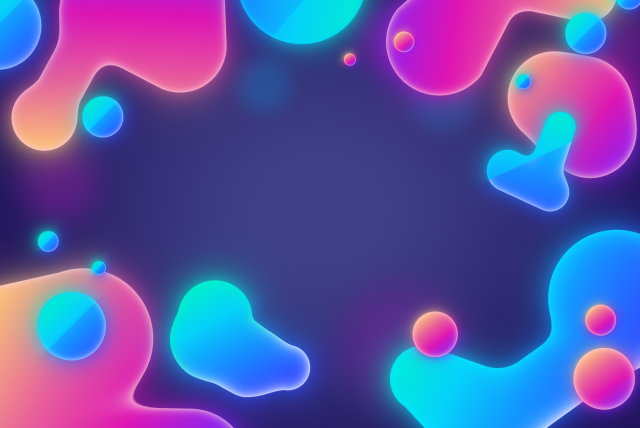
Reproduce this background procedurally as a WebGL 2 fragment shader.

```glsl
#version 300 es
precision highp float;
// Glossy liquid blobs and discs floating round the edge of an indigo backdrop.
// Each blob is a smooth union of tapered sticks; its distance field drives the
// fill edge, the pale inner rim and the outer glow.

uniform vec2 u_resolution;
out vec4 fragColor;

// Lengths are in hundredths of the canvas height: the design is 150 x 100.
const vec2 CENTRE = vec2(75.0, 51.0);
const vec3 INDIGO = vec3(0.25, 0.25, 0.53);
const vec3 NIGHT = vec3(0.13, 0.08, 0.36);
const vec3 PEACH = vec3(0.98, 0.74, 0.48);
const vec3 PINK = vec3(0.91, 0.38, 0.60);
const vec3 MAGENTA = vec3(0.87, 0.08, 0.70);
const vec3 VIOLET = vec3(0.55, 0.12, 0.94);
const vec3 TEAL = vec3(0.00, 0.94, 0.80);
const vec3 CYAN = vec3(0.02, 0.82, 0.98);
const vec3 AZURE = vec3(0.08, 0.56, 1.00);
const vec3 BLUE = vec3(0.18, 0.32, 1.00);
const vec3 HAZE_PURPLE = vec3(0.50, 0.10, 0.60);
const vec3 HAZE_BLUE = vec3(0.10, 0.42, 0.70);
const vec3 WARM_RIM = vec3(1.00, 0.80, 0.86);
const vec3 COOL_RIM = vec3(0.82, 0.86, 1.00);
const float GLOW = 0.55;
const float RIM = 0.75;

// Centre and radius of each haze patch and disc.
const vec3 PURPLE_HAZE[4] = vec3[](vec3(14, 57, 13), vec3(94, 19, 20),
  vec3(150, 86, 17), vec3(91, 91, 11));
const vec3 BLUE_HAZE[2] = vec3[](vec3(62, 80, 9), vec3(104, 77, 11));
const vec3 COOL_DISC[8] = vec3[](vec3(-0.6, 94, 10.3), vec3(24.1, 72.7, 4.8),
  vec3(137.3, 92.2, 4.8), vec3(147.5, 101, 3.2), vec3(122.7, 80.9, 1.7),
  vec3(11.3, 43.6, 2.4), vec3(23.2, 37.4, 1.6), vec3(16.8, 23.8, 8));
const vec3 WARM_DISC[5] = vec3[](vec3(94.7, 90.2, 2.4), vec3(82, 86.1, 1.4),
  vec3(102, 21.9, 5.3), vec3(140.8, 25.2, 3.6), vec3(141.6, 11.5, 7.2));

float ramp(vec2 p, vec2 a, vec2 b) {
  return clamp(dot(p - a, b - a) / dot(b - a, b - a), 0.0, 1.0);
}

float disc(vec2 p, vec2 c, float r) { return length(p - c) - r; }

float stick(vec2 p, vec2 a, vec2 b, float ra, float rb) {
  float h = ramp(p, a, b);
  return length(p - mix(a, b, h)) - mix(ra, rb, h);
}

float merge(float a, float b, float k) {
  float h = max(k - abs(a - b), 0.0) / k;
  return min(a, b) - h * h * k * 0.25;
}

vec3 fourStops(vec3 a, vec3 b, vec3 c, vec3 d, float t) {
  t = clamp(t, 0.0, 1.0) * 3.0;
  vec3 low = mix(a, b, min(t, 1.0));
  return mix(mix(low, c, clamp(t - 1.0, 0.0, 1.0)), d, clamp(t - 2.0, 0.0, 1.0));
}

vec3 warm(float t) { return fourStops(PEACH, PINK, MAGENTA, VIOLET, t); }
vec3 cool(float t) { return fourStops(TEAL, CYAN, AZURE, BLUE, t); }

// Lays one shape over the colour: glow outside, pale rim inside.
void paint(inout vec3 col, float d, vec3 fill, vec3 rim, float rimWidth, float reach) {
  float aa = 75.0 / u_resolution.y;
  col = mix(col, fill, GLOW * exp(-max(d, 0.0) / reach));
  vec3 body = mix(fill, rim, RIM * exp(min(d, 0.0) / rimWidth));
  col = mix(body, col, smoothstep(-aa, aa, d));
}

void haze(inout vec3 col, vec2 p, vec3 spot, vec3 tint) {
  col = mix(col, tint, 0.5 * (1.0 - smoothstep(0.2, 1.1, length(p - spot.xy) / spot.z)));
}

void main() {
  vec2 p = gl_FragCoord.xy / u_resolution * vec2(150.0, 100.0);
  vec3 col = mix(INDIGO, NIGHT, smoothstep(0.1, 1.15, length((p - CENTRE) / vec2(75, 62))));
  for (int i = 0; i < 4; i++) haze(col, p, PURPLE_HAZE[i], HAZE_PURPLE);
  for (int i = 0; i < 2; i++) haze(col, p, BLUE_HAZE[i], HAZE_BLUE);

  // Upper left warm blob
  float d = stick(p, vec2(24.5, 98), vec2(42.2, 89.3), 10.5, 10.9);
  d = min(d, stick(p, vec2(42.2, 89.3), vec2(42, 105), 10.9, 10.5));
  float neck = stick(p, vec2(10.4, 72.5), vec2(23.4, 96.1), 5.5, 5.5);
  d = merge(d, merge(neck, disc(p, vec2(10.4, 72.5), 7.7), 2.0), 5.0);
  paint(col, d, warm(ramp(p, vec2(30, 65), vec2(32, 112))), WARM_RIM, 0.7, 3.0);

  // Upper right warm wave
  d = stick(p, vec2(103, 90.2), vec2(113, 103), 12.5, 9.5);
  d = merge(d, stick(p, vec2(115, 105), vec2(137.5, 102), 5.5, 7.2), 4.0);
  paint(col, d, warm(ramp(p, vec2(142, 92), vec2(90, 101))), WARM_RIM, 0.7, 3.0);

  // Right warm pebble
  d = stick(p, vec2(129.9, 77.1), vec2(138.3, 69.3), 10.9, 10.9);
  d = merge(d, disc(p, vec2(136.1, 74.6), 12.4), 2.0);
  paint(col, d, warm(ramp(p, vec2(119, 86), vec2(148, 62))), WARM_RIM, 0.8, 2.5);

  // Cool bean with a crease, over the pebble
  d = stick(p, vec2(119, 60.1), vec2(128.9, 55.1), 4.9, 4.5);
  d = merge(d, stick(p, vec2(131.3, 70.3), vec2(127.6, 60), 3.6, 3.9), 3.0);
  float crease = smoothstep(-0.2, 0.2, dot(p - vec2(126, 63.2), vec2(0.42, -0.91)));
  float t = 0.75 * ramp(p, vec2(129, 75), vec2(126, 50)) + 0.2 * crease;
  paint(col, d, cool(t), mix(CYAN, COOL_RIM, crease), 0.7, 2.0);

  // Lower left warm hill
  d = stick(p, vec2(19.5, 20.9), vec2(0, 14), 16.4, 18.9);
  d = merge(d, stick(p, vec2(20, -9), vec2(44.5, -9.5), 14.0, 14.0), 8.0);
  paint(col, d, warm(ramp(p, vec2(0, 30), vec2(52, 0))), WARM_RIM, 0.8, 3.0);

  // Lower cool drop
  d = stick(p, vec2(50.4, 25.8), vec2(49.8, 20.9), 8.7, 9.7);
  d = merge(d, stick(p, vec2(49.8, 20.9), vec2(58.6, 15.6), 9.7, 8.0), 1.0);
  d = merge(d, stick(p, vec2(58.6, 15.6), vec2(67.4, 14.1), 8.0, 5.3), 2.0);
  t = ramp(p, vec2(46, 34), vec2(60, 8));
  paint(col, d, cool(t), mix(TEAL, vec3(1), smoothstep(0.3, 0.9, t)), 1.2, 3.0);

  // Lower right cool wave
  d = stick(p, vec2(99.2, 11.5), vec2(113.3, 2.3), 7.8, 12.0);
  d = merge(d, stick(p, vec2(117.2, 2.3), vec2(144.5, 21.9), 8.2, 8.2), 4.0);
  d = merge(d, disc(p, vec2(144.5, 30.3), 16.0), 5.0);
  float lower = smoothstep(0.0, 8.0, dot(p - vec2(126, 8), vec2(0.6, -0.8)));
  t = ramp(p, vec2(93, 22), vec2(140, 0));
  paint(col, d, cool(t), mix(vec3(0, 0.9, 1), vec3(1), lower), 2.2, 3.0);

  // Discs
  t = 0.55 * ramp(p, vec2(86, 92), vec2(58, 98));
  t += 0.1 * smoothstep(0.2, -0.2, dot(p - vec2(67.4, 95.6), vec2(0.75, -0.66)));
  paint(col, disc(p, vec2(70.7, 104.9), 15.2), cool(t), CYAN, 0.6, 2.5);
  for (int i = 0; i < 8; i++) {
    vec3 c = COOL_DISC[i];
    float s = dot(p - c.xy, vec2(0.707, -0.707)) / c.z;
    t = 0.4 + 0.4 * s + 0.15 * smoothstep(-0.03, 0.03, s);
    paint(col, disc(p, c.xy, c.z), cool(t), mix(CYAN, COOL_RIM, t), 0.08 * c.z, 0.8 + 0.2 * c.z);
  }
  for (int i = 0; i < 5; i++) {
    vec3 c = WARM_DISC[i];
    t = 0.5 + 0.5 * dot(p - c.xy, vec2(0.6, -0.8)) / c.z;
    paint(col, disc(p, c.xy, c.z), warm(t), WARM_RIM, 0.1 * c.z, 0.5 + 0.1 * c.z);
  }
  fragColor = vec4(col, 1.0);
}
```
